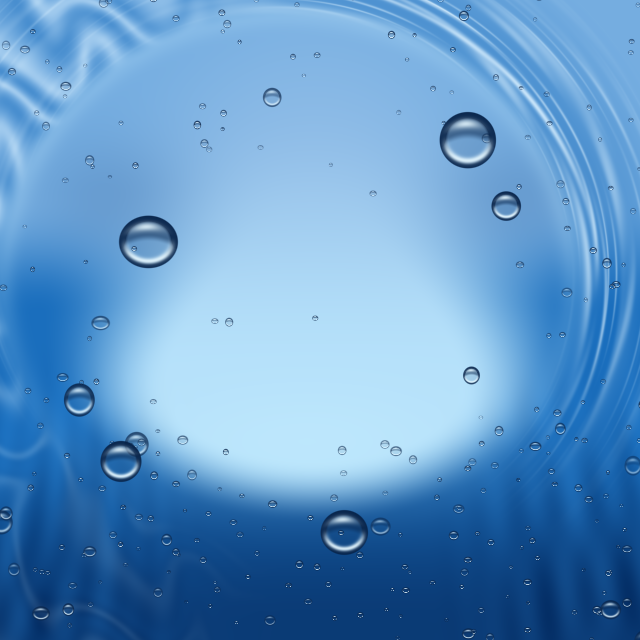
Give the GLSL for this background, as a Shadertoy shader.

```glsl
// Underwater light: a pale oval glow in deep blue water, ringed by curved
// streaks and folds, with glassy air bubbles. Built from ellipse distances,
// layered sines and jittered cell grids at several scales.

#define ABYSS vec3(0.04, 0.23, 0.46)
#define DEEP vec3(0.10, 0.43, 0.74)
#define SKY vec3(0.46, 0.68, 0.88)
#define HAZE vec3(0.58, 0.75, 0.91)
#define LIGHT vec3(0.71, 0.88, 0.98)
#define INK vec3(0.02, 0.13, 0.28)
#define FOAM vec3(0.82, 0.92, 0.99)
#define RING_CENTER vec2(0.45, 0.56)
#define RING_RADII vec2(0.45, 0.42)
#define GLOW_CENTER vec2(0.49, 0.50)
#define BUBBLE_LAYERS 4

float bump(float x, float width) {
    return exp(-x * x / (width * width));
}

vec3 hash3(vec2 p) {
    vec3 q = fract(p.xyx * vec3(0.1031, 0.1030, 0.0973));
    q += dot(q, q.yxz + 33.33);
    return fract((q.xxy + q.yzz) * q.zyx);
}

// Vertical depth gradient and the soft oval of light
vec3 waterBase(vec2 p) {
    vec3 col = mix(ABYSS, DEEP, smoothstep(0.02, 0.38, p.y));
    col = mix(col, SKY, smoothstep(0.51, 0.69, p.y));

    vec2 d = p - GLOW_CENTER;
    float upper = smoothstep(-0.22, 0.15, d.y);
    float oval = length(d / vec2(0.39, mix(0.29, 0.54, upper)));
    float glow = 1.0 - smoothstep(mix(0.76, 0.32, upper), 1.10, oval);
    vec3 glowColor = mix(LIGHT, HAZE, smoothstep(0.42, 0.84, p.y));
    col = mix(col, glowColor, glow);

    // Dim shoulders on both sides, bright pool below
    float shoulder = bump(length((vec2(abs(d.x), d.y) - vec2(0.31, 0.19)) / vec2(0.12, 0.09)), 1.0);
    col = mix(col, vec3(0.31, 0.51, 0.73), 0.45 * shoulder);
    float pool = bump(length((p - vec2(0.48, 0.31)) / vec2(0.24, 0.09)), 1.0);
    return mix(col, vec3(0.78, 0.94, 1.0), 0.40 * pool);
}

// Warped sines, giving thin crests of folded water
float foldCrests(vec2 p) {
    vec2 q = mat2(0.8, -0.6, 0.6, 0.8) * p * vec2(22.0, 11.0);
    for (int i = 0; i < 5; i++) {
        q += 0.55 * sin(q.yx * 1.5 + vec2(0.8, 2.1) * float(i));
    }
    return 0.5 + 0.5 * sin(q.x * 2.6 + q.y * 1.4);
}

// Curved streaks that hug the outside of the ring
vec3 addCurrents(vec3 col, vec2 p) {
    vec2 n = (p - RING_CENTER) / RING_RADII;
    float r = length(n);
    float a = atan(n.y, n.x);
    float outside = smoothstep(0.97, 1.05, r);
    float toRight = smoothstep(0.05, 0.75, dot(n / max(r, 0.001), vec2(0.83, 0.56)));
    float height = smoothstep(0.15, 0.65, p.y);

    // Uneven spacing; each octave is finer and fades along its length
    float phase = r - 0.06 * sin(a) + 0.025 * sin(2.0 * a + 0.5);
    float lines = 0.0;
    for (int i = 0; i < 4; i++) {
        float k = float(i);
        float spread = 1.8 * sin(phase * (23.0 + 9.0 * k) + 2.0 * k + a);
        float wave = 0.5 + 0.5 * sin(phase * (36.0 + 37.0 * k) + spread + (1.0 + k) * sin(a + k));
        float strand = 0.5 + 0.5 * sin((3.0 + k) * a + 17.0 * r + 2.4 * k);
        lines += pow(wave, 6.0) * strand * strand * 1.3 / (1.0 + 0.25 * k);
    }
    float band = outside * (1.0 - smoothstep(1.06, 1.48, r));
    col = mix(col, DEEP, 0.45 * band * toRight * height);
    float streaks = band * toRight * min(lines, 1.6) * mix(0.12, 0.70, height);
    col = mix(col, FOAM, clamp(streaks, 0.0, 0.9));

    // Folds fill the left side and fade toward the bottom
    float leftSide = 1.0 - smoothstep(0.12, 0.45, p.x);
    float crest = foldCrests(p);
    float foldMask = outside * leftSide * mix(0.16, 0.75, height);
    col = mix(col, DEEP, 0.65 * foldMask * pow(1.0 - crest, 1.5));
    col = mix(col, FOAM, foldMask * (0.60 * pow(crest, 4.0) + 0.20 * lines * height));

    // Pale inner lip of the ring and faint ripples in the lower water
    col = mix(col, LIGHT, 0.22 * bump(r - 0.99, 0.045) * height);
    float bend = 3.0 * sin(p.y * 5.0 + p.x * 6.0);
    float slant = p.x + 0.35 * (p.x - 0.5) * p.y;
    float ripple = sin(slant * 52.0 + bend) * sin(p.y * 9.0 + slant * 23.0);
    ripple += 0.5 * sin(slant * 125.0 - 1.7 * bend);
    float lowSides = smoothstep(0.15, 0.42, abs(p.x - 0.5)) * (1.0 - smoothstep(0.15, 0.50, p.y));
    return col + vec3(0.02, 0.04, 0.05) * ripple * lowSides;
}

// Glass sphere: dark rim and cap, white glint, bright lower crescent
vec3 addBubble(vec3 col, vec2 p, vec2 center, vec2 radii, float strength) {
    vec2 q = (p - center) / radii;
    float d = length(q);
    float soft = 0.8 / (iResolution.y * radii.y);
    float inside = 1.0 - smoothstep(1.0 - soft, 1.0 + soft, d);
    float rim = smoothstep(0.68, 0.90, d);
    float cap = smoothstep(0.0, 0.30, q.y + 0.35 * q.x * q.x);
    vec3 glass = mix(col, INK, clamp(0.10 + 0.45 * cap + 0.80 * rim, 0.0, 0.95));
    float glint = bump(length((q - vec2(-0.08, 0.58 - 0.35 * q.x * q.x)) / vec2(0.60, 0.19)), 0.85);
    float crescent = bump(length(q * vec2(1.0, 1.10)) - 0.80, 0.12);
    crescent *= 1.0 - smoothstep(-0.65, 0.25, q.y);
    glass = mix(glass, vec3(0.90, 0.97, 1.0), clamp(0.85 * glint + 0.90 * crescent, 0.0, 1.0));
    return mix(col, glass, inside * strength);
}

// One possible bubble per cell, sparse inside the glow
vec3 scatterBubbles(vec3 col, vec2 p) {
    for (int i = 0; i < BUBBLE_LAYERS; i++) {
        float k = float(i);
        float cells = 9.0 * pow(1.45, k);
        float turn = 0.4 + k;
        mat2 rot = mat2(cos(turn), sin(turn), -sin(turn), cos(turn));
        vec2 id = floor(rot * p * cells);
        vec3 h = hash3(id + 57.0 * k + 100.0);
        vec3 g = hash3(id + 31.0 * k + 240.0);
        vec2 center = ((id + 0.24 + 0.52 * h.xy) * rot) / cells;
        float open = smoothstep(0.50, 1.05, length((center - vec2(0.5, 0.53)) / vec2(0.42, 0.38)));
        float low = 1.0 - smoothstep(0.25, 0.60, center.y);
        float chance = mix(0.04, 0.24, open) * mix(0.20 + 0.28 * k, 1.5, low);
        vec2 radii = mix(0.08, 0.18, g.x * g.x) / cells * vec2(1.0, mix(0.75, 1.15, g.z));
        if (h.z < chance) col = addBubble(col, p, center, radii, mix(0.45, 1.0, g.y));
    }
    return col;
}

void mainImage(out vec4 fragColor, in vec2 fragCoord) {
    vec2 p = fragCoord / iResolution.xy;
    vec3 col = scatterBubbles(addCurrents(waterBase(p), p), p);

    // Large foreground bubbles
    col = addBubble(col, p, vec2(0.731, 0.781), vec2(0.044), 1.0);
    col = addBubble(col, p, vec2(0.232, 0.622), vec2(0.046, 0.041), 1.0);
    col = addBubble(col, p, vec2(0.538, 0.168), vec2(0.037, 0.035), 1.0);
    col = addBubble(col, p, vec2(0.189, 0.279), vec2(0.032), 1.0);
    col = addBubble(col, p, vec2(0.791, 0.678), vec2(0.023), 1.0);
    col = addBubble(col, p, vec2(0.124, 0.375), vec2(0.024, 0.026), 0.9);
    fragColor = vec4(clamp(col, 0.0, 1.0), 1.0);
}
```
